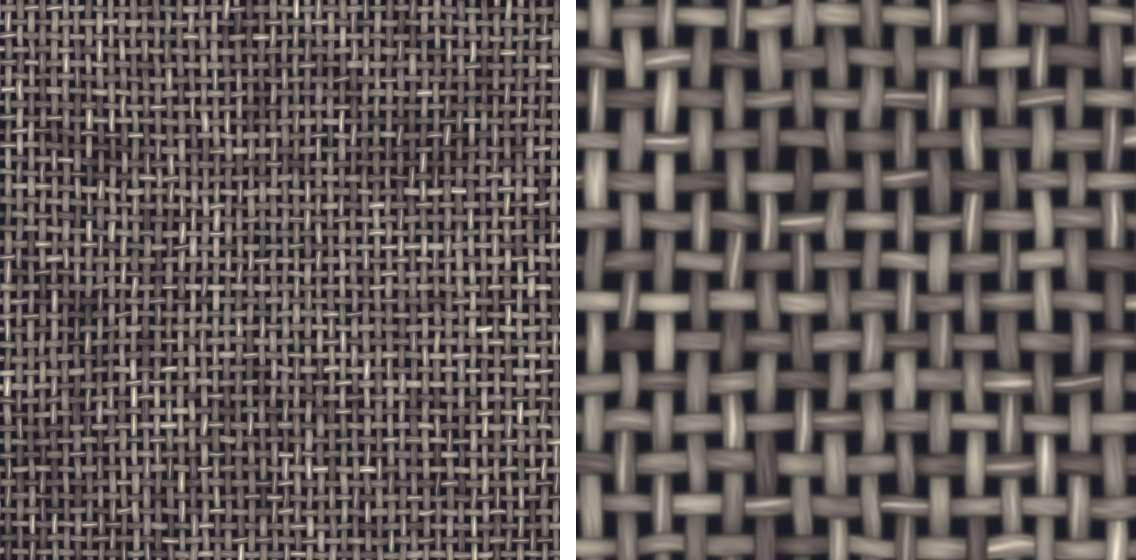
Left, the full canvas; right, a detail of the centre.
Write a Shadertoy shader that draws this texture.

```glsl
// Coarse plain-weave cloth in mottled grey-brown yarn over dark gaps.
// Each cell is one crossing; a checkerboard decides which yarn lies on top,
// and every visible float gets its own tone, width, fibres and rounding.

const vec2  THREADS    = vec2(48.0, 40.0);   // warp across, weft down
const float WARP_HALF  = 0.32;               // half widths, in cells
const float WEFT_HALF  = 0.27;
const float SOFTNESS   = 0.10;               // yarn edge blur, in cells
const float WOBBLE     = 0.16;               // sideways drift of each yarn
const float BEND       = 0.55;               // slow distortion of the cloth
const float EDGE_SHADE = 0.42;               // darkening at yarn sides
const float DIP_LIGHT  = 0.58;               // light where a yarn dives under
const float FIBRE      = 0.34;               // contrast of fine fibres
const float GLINT      = 0.22;               // strength of pale fibres
const vec3  GAP_COLOR  = vec3(0.105, 0.105, 0.145);
const vec3  DARK_YARN  = vec3(0.345, 0.305, 0.315);
const vec3  PALE_YARN  = vec3(0.760, 0.725, 0.665);

float hash(vec2 p) {
    return fract(sin(dot(p, vec2(127.1, 311.7))) * 43758.5453);
}

float noise(vec2 p) {
    vec2 i = floor(p), f = fract(p);
    f = f * f * (3.0 - 2.0 * f);
    return mix(mix(hash(i), hash(i + vec2(1, 0)), f.x),
               mix(hash(i + vec2(0, 1)), hash(i + vec2(1, 1)), f.x), f.y);
}

// Sideways position of a yarn, continuous along its length.
float drift(float yarn, float along) {
    return WOBBLE * (noise(vec2(yarn * 7.3, along * 0.8)) - 0.5);
}

// One float: across is measured from its axis, t runs -1..1 between its dips.
// Returns colour and coverage.
vec4 yarnFloat(float across, float t, vec2 id, float yarn, float along,
               float halfWidth, float blur, float patchTone) {
    float pick = hash(id);
    float w = halfWidth * mix(0.86, 1.14, hash(id + 17.3));
    w *= 1.0 - 0.12 * t * t;
    float side = across / w;

    // Mottled tone: whole yarn, length of yarn, single float, cloth patch
    float tone = 0.5 + 0.24 * (hash(vec2(yarn, 4.7)) - 0.5)
               + 0.55 * (noise(vec2(yarn * 3.1, along * 0.45)) - 0.5)
               + 0.48 * (pick - 0.5) + patchTone;

    // Fine fibres follow the yarn with a slight twist
    vec2 fibreUV = vec2(across * 9.0 + t * 0.7, t * 1.8) + id * 13.7;
    tone += FIBRE * (noise(fibreUV) - 0.5);

    // An occasional pale fibre lies off centre
    float fibreAxis = 0.5 * (hash(id + 5.1) - 0.5) + 0.25 * t;
    float glint = smoothstep(0.45, 0.0, abs(side - fibreAxis))
                * smoothstep(0.60, 0.95, hash(id + 9.2));

    vec3 color = mix(DARK_YARN, PALE_YARN, clamp(tone, 0.0, 1.0));
    color += GLINT * glint * vec3(1.0, 0.98, 0.88);

    // Rounded section, and a dip at both ends
    float roundness = 1.0 - EDGE_SHADE * min(side * side, 1.0);
    float light = mix(DIP_LIGHT, 1.0, cos(1.5708 * t));
    float cover = 1.0 - smoothstep(w - blur, w + blur, abs(across));
    return vec4(color * roundness * light, cover);
}

void mainImage(out vec4 fragColor, in vec2 fragCoord) {
    vec2 uv = fragCoord / iResolution.xy;
    vec2 bend = vec2(noise(uv * 3.0), noise(uv * 3.0 + 31.0)) - 0.5;
    vec2 p = uv * THREADS + BEND * bend;
    vec2 cell = floor(p);
    vec2 f = fract(p) - 0.5;
    float blur = max(SOFTNESS, 0.7 * THREADS.x / iResolution.x);
    float patchTone = 0.26 * (noise(uv * 7.0 + 3.0) - 0.5);

    // Floats are centred on crossings where their yarn is on top
    bool warpOnTop = mod(cell.x + cell.y, 2.0) < 0.5;
    vec2 stepOut = sign(f);
    vec2 warpShift = warpOnTop ? vec2(0) : vec2(0, stepOut.y);
    vec2 weftShift = warpOnTop ? vec2(stepOut.x, 0) : vec2(0);

    vec4 warp = yarnFloat(f.x - drift(cell.x, p.y), f.y - warpShift.y,
                          cell + warpShift, cell.x, p.y,
                          WARP_HALF, blur, patchTone);
    vec4 weft = yarnFloat(f.y - drift(cell.y + 200.0, p.x), f.x - weftShift.x,
                          cell + weftShift + 200.0, cell.y + 200.0, p.x,
                          WEFT_HALF, blur, patchTone);

    // Layer gap, lower yarn, upper yarn
    vec4 lower = warpOnTop ? weft : warp;
    vec4 upper = warpOnTop ? warp : weft;
    vec3 color = mix(GAP_COLOR, lower.rgb, lower.a);
    color = mix(color, upper.rgb, upper.a);
    fragColor = vec4(clamp(color, 0.0, 1.0), 1.0);
}
```
